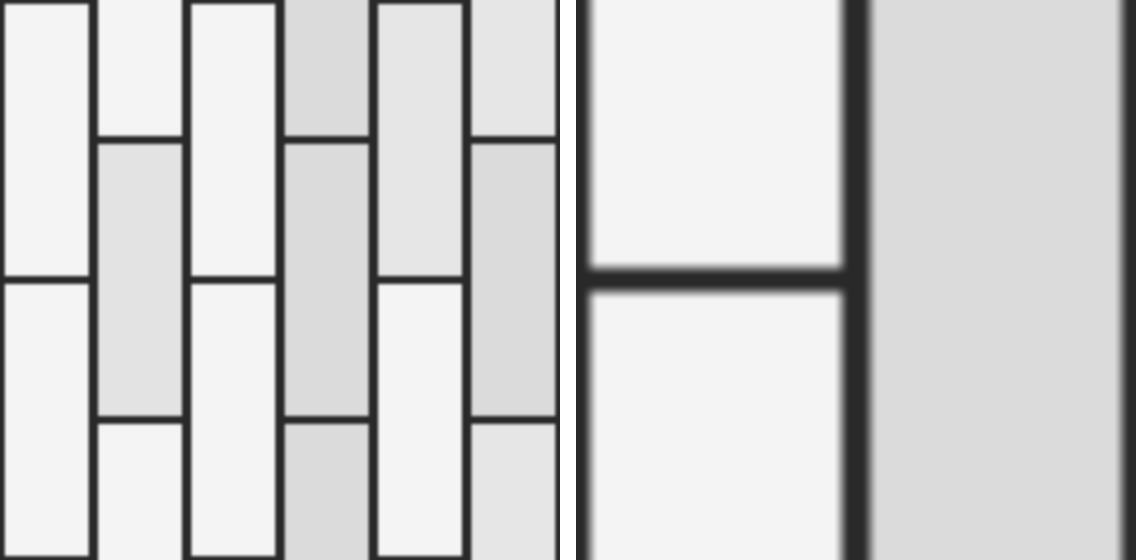
Left, the full canvas; right, a detail of the centre.
Write a three.js fragment shader that draws this pattern.

```glsl
// Upright pale bricks in a half-offset running bond with soft dark joints.
varying vec2 vUv;

const float TAU = 6.2831853;
const vec2 GRID = vec2(6.0, 2.0);             // bricks across and up
const vec2 JOINT_HALF = vec2(0.0085, 0.0072); // half joint width
const float SOFTNESS = 0.0052;                // half width of the blurred edge
const vec3 JOINT_COLOR = vec3(0.16);
const vec3 BRICK_COLOR = vec3(0.957);

// Shifts every other column by half a brick.
vec2 bondPosition(vec2 uv, vec2 grid) {
  vec2 p = uv * grid;
  p.y += 0.5 * mod(floor(p.x), 2.0);
  return p;
}

// 0 in the joints, 1 on the brick face.
float brickMask(vec2 p, vec2 grid, vec2 halfWidth, float softness) {
  vec2 cell = fract(p);
  vec2 edgeDistance = min(cell, 1.0 - cell) / grid;
  vec2 face = smoothstep(halfWidth - softness, halfWidth + softness, edgeDistance);
  return face.x * face.y;
}

// Periodic wave across the columns, biased by column and row parity.
float brickDarkening(vec2 id, float columns) {
  float wave = 0.0635 * cos(TAU * (id.x - 3.5) / columns);
  float columnBias = 0.122 * mod(id.x, 2.0);
  float rowBias = 0.067 * (1.0 - id.y);
  return clamp(wave + columnBias - rowBias, 0.0, 0.1);
}

void main() {
  vec2 p = bondPosition(vUv, GRID);
  vec2 id = mod(floor(p), GRID);
  vec3 brick = BRICK_COLOR - brickDarkening(id, GRID.x);
  float mask = brickMask(p, GRID, JOINT_HALF, SOFTNESS);
  gl_FragColor = vec4(mix(JOINT_COLOR, brick, mask), 1.0);
}
```
